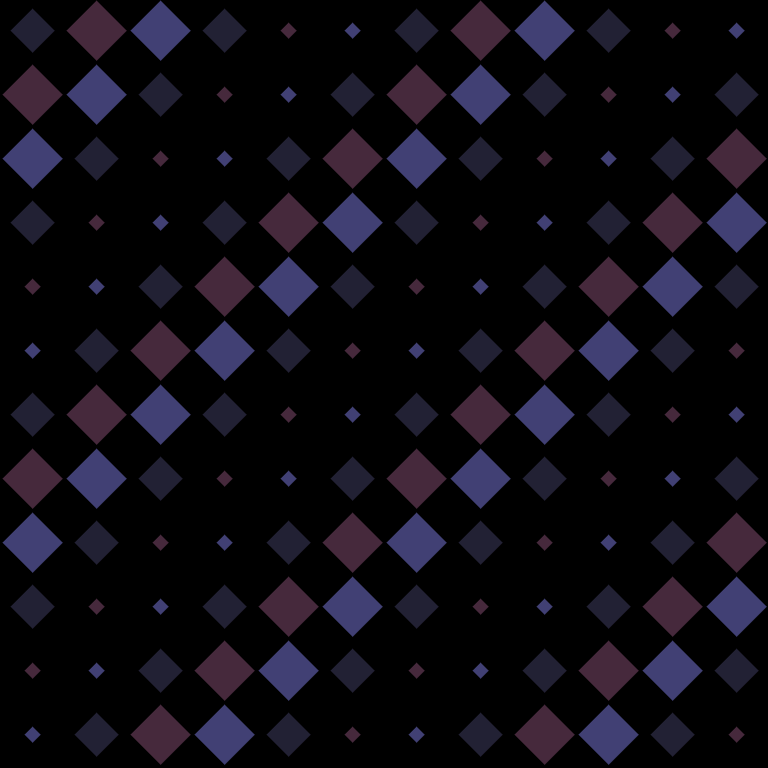
Give the GLSL for this pattern, as a WebGL 2 fragment shader.

```glsl
#version 300 es
precision highp float;
// Diamonds on black, stepping through six sizes and colours along diagonals.

#define CELLS 12.0
#define CYCLE 6.0
#define RADIUS_LARGE 0.471
#define RADIUS_MEDIUM 0.345
#define RADIUS_SMALL 0.126
#define GRID_SHIFT vec2(0.01, 0.02)
#define BACKGROUND vec3(0.0)
#define SLATE vec3(0.133, 0.128, 0.202)
#define PLUM vec3(0.273, 0.16, 0.235)
#define INDIGO vec3(0.253, 0.25, 0.453)

uniform vec2 u_resolution;
out vec4 fragColor;

// Signed distance to a square standing on its corner.
float diamondDistance(vec2 p, float radius) {
    return (abs(p.x) + abs(p.y) - radius) * 0.70710678;
}

// Steps 0 and 3 are medium, 1 and 2 large, 4 and 5 small.
float stepRadius(int k) {
    if (k % 3 == 0) return RADIUS_MEDIUM;
    return k < 3 ? RADIUS_LARGE : RADIUS_SMALL;
}

// Colours alternate with half the period of the sizes.
vec3 stepColor(int k) {
    int hue = k % 3;
    return hue == 0 ? SLATE : (hue == 1 ? PLUM : INDIGO);
}

void main() {
    // Grid cell and position about its centre
    vec2 grid = gl_FragCoord.xy / u_resolution * CELLS - GRID_SHIFT;
    vec2 cell = floor(grid);
    vec2 local = fract(grid) - 0.5;

    // The cycle advances to the right and downwards
    int k = int(mod(cell.x - cell.y - 1.0 + 0.5, CYCLE));

    // Diamond with an edge one pixel wide
    float pixel = CELLS / min(u_resolution.x, u_resolution.y);
    float d = diamondDistance(local, stepRadius(k));
    float coverage = clamp(0.5 - d / pixel, 0.0, 1.0);

    fragColor = vec4(mix(BACKGROUND, stepColor(k), coverage), 1.0);
}
```
